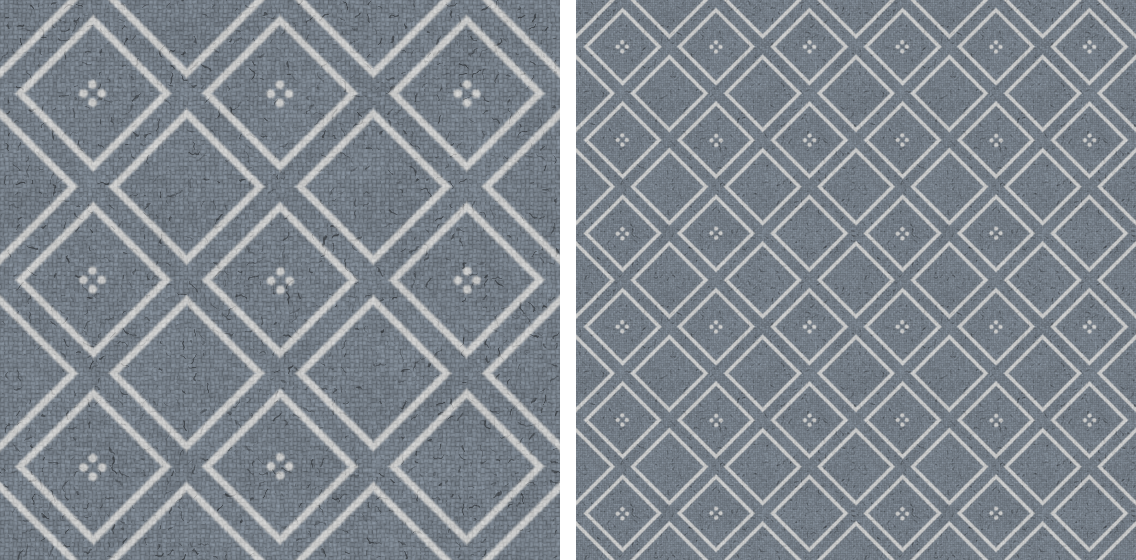
Left, the tile; right, the same tile 2 across and 2 down.
A three.js fragment shader for this pattern:

```glsl
// Woven slate cloth with a lattice of pale outlined diamonds and four-dot motifs.
// Diamonds come from a folded L1 distance; threads, grain and dark fibres from
// wrapped hashes and gradient noise, so every edge joins its opposite.
varying vec2 vUv;

#define REPEATS 3.0
#define DIAMOND_RADIUS 0.392
#define LINE_HALF_WIDTH 0.0185
#define LINE_SOFTNESS 0.010
#define DOT_OFFSET 0.049
#define DOT_RADIUS 0.0225
#define BARE_CELL vec2(2.0, 0.0)
#define THREADS 128.0
#define FIBRE_CELLS 48.0
#define FIBRE_CHANCE 0.42
#define CLOTH_COLOR vec3(0.447, 0.483, 0.522)
#define LINE_COLOR vec3(0.785, 0.787, 0.785)

vec2 hash2(vec2 p) {
  vec3 h = fract(p.xyx * vec3(0.1031, 0.1030, 0.0973));
  h += dot(h, h.yzx + 33.33);
  return fract((h.xx + h.yz) * h.zy);
}

// Gradient noise on a lattice that wraps after "period" cells.
float cornerSlope(vec2 cell, vec2 offset, float period) {
  float angle = 6.2832 * hash2(mod(cell, period) + period).x;
  return dot(vec2(cos(angle), sin(angle)), offset);
}

float gradientNoise(vec2 uv, float period) {
  vec2 cell = floor(uv * period);
  vec2 f = fract(uv * period);
  vec2 s = f * f * f * (f * (f * 6.0 - 15.0) + 10.0);
  vec2 e = vec2(1.0, 0.0);
  float low = mix(cornerSlope(cell, f, period),
                  cornerSlope(cell + e.xy, f - e.xy, period), s.x);
  float high = mix(cornerSlope(cell + e.yx, f - e.yx, period),
                   cornerSlope(cell + e.xx, f - e.xx, period), s.x);
  return mix(low, high, s.y);
}

// Plain weave: rounded threads alternate direction, each with its own tone.
float weave(vec2 uv) {
  vec2 p = uv * THREADS;
  p += 0.35 * vec2(gradientNoise(uv, 40.0), gradientNoise(uv, 43.0));
  vec2 cell = floor(p);
  vec2 f = fract(p) - 0.5;
  f = mod(cell.x + cell.y, 2.0) < 0.5 ? f : f.yx;
  float bump = cos(3.1416 * f.x) * (0.6 + 0.4 * cos(3.1416 * f.y));
  float tone = hash2(mod(cell, THREADS)).x - 0.5;
  return 0.22 * (bump - 0.545) + 0.13 * tone;
}

// Short bent fibres scattered in clusters.
float fibres(vec2 uv) {
  vec2 p = uv * FIBRE_CELLS;
  p += 0.22 * vec2(gradientNoise(uv, 110.0), gradientNoise(uv, 120.0));
  vec2 home = floor(p);
  float ink = 0.0;
  for (int y = -1; y <= 1; y++) {
    for (int x = -1; x <= 1; x++) {
      vec2 cell = home + vec2(float(x), float(y));
      vec2 id = mod(cell, FIBRE_CELLS);
      vec2 place = hash2(id + 71.0);
      vec2 shape = hash2(id + 193.0);
      vec2 pick = hash2(id + 311.0);
      float cluster = 0.5 * gradientNoise(id / FIBRE_CELLS, 11.0);
      float present = step(pick.x, FIBRE_CHANCE + cluster);
      float angle = 6.2832 * shape.x;
      vec2 axis = vec2(cos(angle), sin(angle));
      vec2 q = p - cell - 0.2 - 0.6 * place;
      q = vec2(dot(q, axis), dot(q, vec2(-axis.y, axis.x)));
      q.y += (pick.y - 0.5) * 1.6 * q.x * q.x;
      float reach = 0.12 + 0.36 * shape.y * shape.y;
      float d = length(vec2(max(abs(q.x) - reach, 0.0), q.y));
      float strength = 0.4 + 0.6 * place.x;
      ink = max(ink, present * strength * (1.0 - smoothstep(0.015, 0.10, d)));
    }
  }
  return ink;
}

float softFill(float d) {
  return 1.0 - smoothstep(-LINE_SOFTNESS, LINE_SOFTNESS, d);
}

// Coverage of the pale lines and dots.
float motif(vec2 uv) {
  vec2 cell = mod(floor(uv * REPEATS), REPEATS);
  vec2 q = fract(uv * REPEATS) - 0.5;
  float ragged = 0.004 * gradientNoise(uv, 150.0);

  // Folding the L1 distance gives the centred and the corner diamonds alike.
  float reach = abs(q.x) + abs(q.y);
  float outline = abs(min(reach, 1.0 - reach) - DIAMOND_RADIUS) * 0.7071;
  float ink = softFill(outline - LINE_HALF_WIDTH + ragged);

  // Four dots folded into one, slightly shifted from cell to cell.
  vec2 g = abs(q + 0.010 * (hash2(cell + 17.0) - 0.5));
  g = g.x > g.y ? g : g.yx;
  float dots = softFill(length(g - vec2(DOT_OFFSET, 0.0)) - DOT_RADIUS + ragged);
  float bare = 1.0 - step(0.5, distance(cell, BARE_CELL));
  return max(ink, dots * (1.0 - bare));
}

void main() {
  float pale = motif(vUv);
  float grain = weave(vUv) + 0.14 * gradientNoise(vUv, 190.0)
              + 0.05 * gradientNoise(vUv, 9.0);
  vec3 color = mix(CLOTH_COLOR, LINE_COLOR, pale);
  color *= 1.0 + grain * mix(1.0, 0.4, pale);
  color *= 1.0 - fibres(vUv) * mix(0.42, 0.14, pale);
  gl_FragColor = vec4(color, 1.0);
}
```
